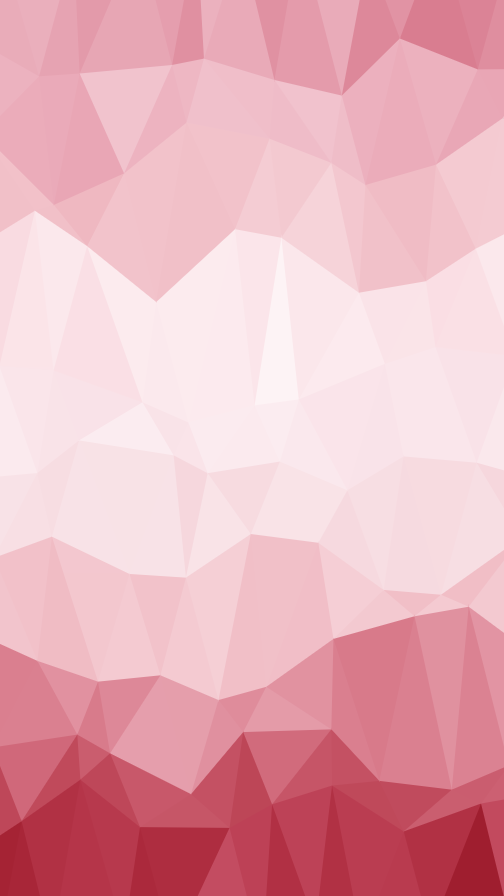
Write a WebGL 2 fragment shader that draws this background.

```glsl
#version 300 es
precision highp float;
// Low-poly wall of flat facets: deep rose at the foot, pale blush in the middle, pink at the top.
// Wavy rows of jittered vertices are joined into triangles; each facet takes
// the colour of its band, varied by a hash and by a few broad lights and shades.

uniform vec2 u_resolution;
out vec4 fragColor;

const int ROWS = 11;
const float COLUMNS = 8.0;          // facets across the canvas
const vec2 JITTER = vec2(0.28, 0.023); // in columns, in canvas heights
const float TONE_SPREAD = 0.24;     // contrast between neighbouring facets
const float REACH = 0.12;           // how far a band may stray from its level

// Each row: level, wave height, wave frequency, position of a crest
const vec4 ROW[ROWS] = vec4[ROWS](
  vec4(-0.050, 0.000, 0.0, 0.00),
  vec4(0.085, 0.025, 14.6, 0.17),
  vec4(0.155, 0.035, 12.0, 0.07),
  vec4(0.265, 0.040, 5.5, 0.92),
  vec4(0.370, 0.035, 12.6, 0.05),
  vec4(0.480, 0.015, 9.0, 0.20),
  vec4(0.575, 0.030, 7.0, 0.90),
  vec4(0.710, 0.045, 13.7, 0.08),
  vec4(0.825, 0.035, 11.2, 0.43),
  vec4(0.930, 0.022, 14.0, 0.42),
  vec4(1.060, 0.000, 0.0, 0.00));

// Colour of the band above each row
const vec3 BAND[ROWS - 1] = vec3[ROWS - 1](
  vec3(0.73, 0.24, 0.32),
  vec3(0.78, 0.34, 0.41),
  vec3(0.87, 0.54, 0.60),
  vec3(0.95, 0.77, 0.80),
  vec3(0.97, 0.87, 0.89),
  vec3(0.98, 0.90, 0.92),
  vec3(0.98, 0.88, 0.90),
  vec3(0.95, 0.77, 0.80),
  vec3(0.93, 0.71, 0.76),
  vec3(0.90, 0.63, 0.69));

float hash(vec2 p) {
  vec3 q = fract(vec3(p.xyx) * 0.1031);
  q += dot(q, q.yzx + 33.33);
  return fract((q.x + q.y) * q.z);
}

// Mesh vertex, both axes running from 0 to 1 over the canvas
vec2 vertex(float column, int row) {
  vec2 id = vec2(column + 20.0, float(row) + 5.0);
  vec2 shift = JITTER * (2.0 * vec2(hash(id), hash(id + 57.0)) - 1.0);
  float x = (column + 0.5 * float(row & 1) + shift.x) / COLUMNS;
  vec4 wave = ROW[row];
  return vec2(x, wave.x + wave.y * cos(wave.z * (x - wave.w)) + shift.y);
}

float cross2(vec2 a, vec2 b) { return a.x * b.y - a.y * b.x; }

// Signed distance to the line a-b, positive on its left
float side(vec2 p, vec2 a, vec2 b) {
  return cross2(normalize(b - a), p - a);
}

// Smooth coverage of a counter-clockwise triangle
float coverage(vec2 p, vec2 a, vec2 b, vec2 c, float pixel) {
  float inside = min(side(p, a, b), min(side(p, b, c), side(p, c, a)));
  return clamp(inside / pixel + 0.5, 0.0, 1.0);
}

float spot(vec2 p, vec2 centre, vec2 size) {
  vec2 d = (p - centre) / size;
  return exp(-dot(d, d));
}

// Flat colour of a facet; an exponent above one deepens it
vec3 facetColour(vec2 centre, int band) {
  float tone = 2.0 * hash(floor(centre * 911.0) + 40.0) - 1.0;
  float depth = 1.0 + TONE_SPREAD * tone;
  depth -= 0.45 * spot(centre, vec2(0.48, 0.63), vec2(0.28, 0.09));
  depth -= 0.35 * spot(centre, vec2(1.00, 0.68), vec2(0.08, 0.07));
  depth += 0.35 * spot(centre, vec2(0.95, 1.00), vec2(0.25, 0.07));
  depth += 0.30 * spot(centre, vec2(0.00, 0.85), vec2(0.15, 0.08));
  depth += 0.30 * smoothstep(0.06, 0.0, centre.y) * smoothstep(0.0, 0.45, abs(centre.x - 0.55));
  return pow(BAND[band], vec3(max(depth, 0.35)));
}

void main() {
  vec2 uv = gl_FragCoord.xy / u_resolution;
  vec2 scale = vec2(u_resolution.x / u_resolution.y, 1.0);
  vec2 p = uv * scale;
  float pixel = 1.0 / u_resolution.y;
  vec4 sum = vec4(0.0);

  for (int row = 0; row < ROWS - 1; row++) {
    if (uv.y < ROW[row].x - REACH || uv.y > ROW[row + 1].x + REACH) continue;
    sum += 0.0001 * vec4(BAND[row], 1.0);
    for (int i = -2; i <= 1; i++) {
      float column = floor(uv.x * COLUMNS) + float(i);
      vec2 a = vertex(column, row), b = vertex(column + 1.0, row);
      vec2 c = vertex(column + 1.0, row + 1), d = vertex(column, row + 1);
      // The short diagonal follows the stagger of the rows
      bool rising = (row & 1) == 1;
      vec2 apex = rising ? c : d;
      vec2 foot = rising ? a : b;
      vec3 lower = facetColour((a + b + apex) / 3.0, row);
      vec3 upper = facetColour((c + d + foot) / 3.0, row);
      sum += vec4(lower, 1.0) * coverage(p, a * scale, b * scale, apex * scale, pixel);
      sum += vec4(upper, 1.0) * coverage(p, c * scale, d * scale, foot * scale, pixel);
    }
  }
  fragColor = vec4(sum.rgb / sum.a, 1.0);
}
```
